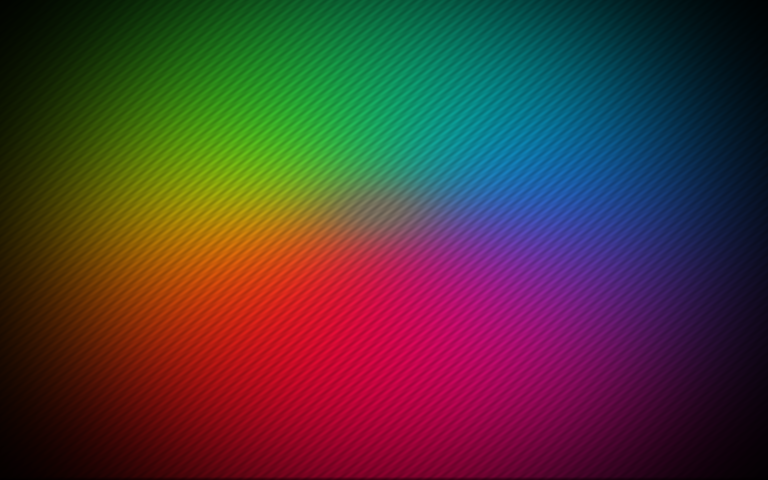
A Shadertoy shader for this background:

```glsl
const float TAU = 6.2831853;

// Colours around the ring, counterclockwise from the right
const vec3 RING[12] = vec3[12](
    vec3(0.15, 0.35, 0.77), vec3(0.04, 0.48, 0.77), vec3(0.01, 0.60, 0.66),
    vec3(0.05, 0.63, 0.38), vec3(0.17, 0.75, 0.12), vec3(0.46, 0.78, 0.04),
    vec3(0.80, 0.70, 0.02), vec3(0.88, 0.39, 0.02), vec3(0.85, 0.06, 0.06),
    vec3(0.82, 0.00, 0.26), vec3(0.76, 0.04, 0.49), vec3(0.42, 0.19, 0.68));

// Hues separate with distance from a soft grey centre
vec3 colourWheel(vec2 p) {
    float focus = 9.0 * length(p) / (0.6 + length(p));
    vec3 sum = vec3(0.0);
    float total = 0.0;
    for (int i = 0; i < 12; i++) {
        float angle = TAU * float(i) / 12.0;
        float weight = exp(focus * dot(p, vec2(cos(angle), sin(angle))));
        sum += RING[i] * weight;
        total += weight;
    }
    return sum / total;
}

// Steep diagonal ribs crossed by a finer, flatter thread
float fabric(vec2 p) {
    float rib = sin(TAU * dot(p, vec2(-0.707, 0.707)) / 0.0165);
    float thread = sin(TAU * dot(p, vec2(-0.5, 0.866)) / 0.0085);
    return 1.0 + 0.09 * rib + 0.035 * thread;
}

// Rounded falloff, strongest at the sides and corners
float vignette(vec2 uv) {
    vec2 d = uv - 0.5;
    return exp(-pow(dot(d * d, vec2(5.5, 2.9)), 1.8));
}

void mainImage(out vec4 fragColor, in vec2 fragCoord) {
    vec2 uv = fragCoord / iResolution.xy;

    // Elliptical wheel, slightly above the middle
    vec3 colour = colourWheel((uv - vec2(0.495, 0.56)) / vec2(0.26, 0.22));

    colour *= fabric(fragCoord / iResolution.y);
    colour *= vignette(uv);

    // Thin shade along the lower edge
    colour *= mix(0.5, 1.0, smoothstep(0.0, 0.008, uv.y));

    fragColor = vec4(colour, 1.0);
}
```
